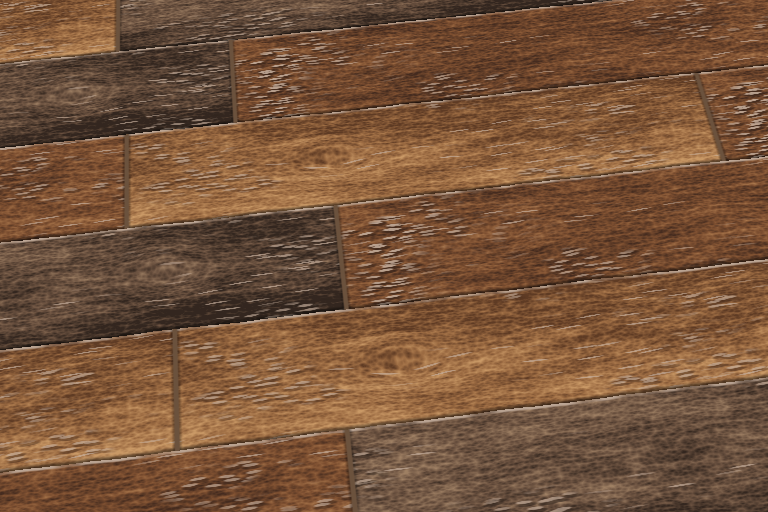
Give the GLSL for this texture, as a Shadertoy shader.

```glsl
// Weathered wood planks in three stains, laid in staggered rows and seen at an angle.

#define PLANK_LENGTH 1.254
#define SEAM_WIDTH 0.020
#define JOINT_WIDTH 0.0045
#define GRAIN_CONTRAST 1.0
#define FLECK_AMOUNT 0.85
#define PALE vec3(0.78, 0.69, 0.62)
#define GROUT vec3(0.42, 0.32, 0.24)

// Per row: joint offset, then the stains of the two alternating planks
// (0 honey, 1 smoked, 2 russet).
const vec3 ROWS[7] = vec3[7](
    vec3(-0.027, 0, 1), vec3(0.226, 1, 2), vec3(-0.007, 2, 0), vec3(0.421, 1, 2),
    vec3(0.086, 0, 0), vec3(0.398, 2, 1), vec3(0.150, 1, 0));

// Per stain: shadow, body and highlight colours, and the knot position.
const vec3 SHADOW[3] = vec3[3](vec3(0.37, 0.23, 0.14), vec3(0.20, 0.15, 0.12), vec3(0.27, 0.17, 0.12));
const vec3 BODY[3] = vec3[3](vec3(0.61, 0.42, 0.26), vec3(0.42, 0.32, 0.25), vec3(0.49, 0.31, 0.19));
const vec3 LIGHT[3] = vec3[3](vec3(0.79, 0.60, 0.40), vec3(0.62, 0.50, 0.39), vec3(0.67, 0.47, 0.30));
const vec2 KNOT[3] = vec2[3](vec2(0.43, 0.50), vec2(0.906, 0.45), vec2(0.33, 0.40));

vec2 hash2(vec2 p) {
    vec3 h = fract(p.xyx * vec3(0.1031, 0.1030, 0.0973));
    h += dot(h, h.yzx + 33.33);
    return fract((h.xx + h.yz) * h.zy);
}

// Cellular noise: distance to the nearest scattered point.
float cells(vec2 p) {
    vec2 base = floor(p), f = p - base;
    float nearest = 4.0;
    for (int j = -1; j <= 1; j++)
        for (int i = -1; i <= 1; i++) {
            vec2 cell = vec2(i, j);
            vec2 d = cell + hash2(base + cell + 100.0) - f;
            nearest = min(nearest, dot(d, d));
        }
    return sqrt(nearest);
}

// Layered sines, roughly -1 to 1.
float waves(vec2 p) {
    float sum = 0.0, amp = 0.5;
    for (int i = 0; i < 4; i++) {
        sum += amp * sin(p.x + 1.4 * sin(p.y + float(i)));
        p = mat2(1.5, 1.1, -1.1, 1.5) * p + 1.7;
        amp *= 0.6;
    }
    return sum;
}

// Spots where the cellular distance falls below a size.
float spots(vec2 p, float size) {
    return 1.0 - smoothstep(size * 0.7, size * 1.2, cells(p));
}

// q.x runs along the plank, q.y goes from its far edge (0) to its near edge (1).
vec3 wood(vec2 q, int stain, float variation) {
    float print = float(stain) * 5.3;

    // Bend the fibres around the knot and let them drift.
    vec2 fromKnot = q - KNOT[stain];
    float ring = length(fromKnot / vec2(0.085, 0.20));
    float knot = exp(-ring * ring) * (stain == 2 ? 0.3 : 1.0);
    vec2 g = q + print;
    g.y -= 0.65 * knot * fromKnot.y;
    g.y += 0.03 * waves(q * vec2(5.0, 3.0) + print);

    // Grain, from fine pores up to broad blotches.
    float grain = 0.42 * (cells(g * vec2(95.0, 50.0)) - 0.5)
                + 0.42 * (cells(g * vec2(38.0, 36.0)) - 0.5)
                + 0.40 * (cells(g * vec2(8.0, 23.0)) - 0.5)
                + 0.25 * (cells(g * vec2(5.0, 6.0)) - 0.5)
                + 0.16 * waves(g * vec2(6.0, 9.0));
    float tone = 0.5 + GRAIN_CONTRAST * grain + 0.10 * (variation - 0.5);
    tone += knot * 0.16 * sin(ring * 13.0);

    // Broad shading of each stain.
    if (stain == 0) tone += 0.38 * (q.y - 0.45) - 0.12 * smoothstep(0.5, 1.1, q.x) * (1.0 - q.y);
    if (stain == 1) tone += 0.10 - 0.25 * smoothstep(0.6, 1.1, q.x) - 0.25 * smoothstep(0.65, 1.0, q.y) + 0.2 * knot;
    if (stain == 2) tone -= 0.25 * knot;

    tone = clamp(tone, 0.0, 1.0);
    vec3 color = tone < 0.5 ? mix(SHADOW[stain], BODY[stain], tone * 2.0)
                            : mix(BODY[stain], LIGHT[stain], tone * 2.0 - 1.0);

    // Worn places: dark pits with pale flecks and long scratches.
    float worn = 0.75 * smoothstep(0.30, 0.75, waves(q * vec2(6.0, 5.0) + print + 2.0));
    if (stain == 2) {
        float end = (q.x - 0.085) / 0.075;
        worn += exp(-end * end) * smoothstep(0.1, 0.3, q.y) + knot;
    }
    worn = min(worn, 1.0);
    float scratched = smoothstep(-0.1, 0.5, waves(q * vec2(4.0, 7.0) + print + 4.0));
    vec2 tilted = g + vec2(0.0, 0.10 * q.x);
    float pit = spots((tilted - vec2(0.004, 0.018)) * vec2(17.0, 24.0), 0.33) * worn;
    float fleck = spots(tilted * vec2(17.0, 24.0), 0.26) * worn;
    float scratch = spots(tilted * vec2(5.0, 20.0) + 9.0, 0.13) * scratched;
    color = mix(color, SHADOW[stain] * 0.8, 0.7 * pit);
    return mix(color, PALE, FLECK_AMOUNT * max(fleck, 0.8 * scratch));
}

void mainImage(out vec4 fragColor, in vec2 fragCoord) {
    // Perspective floor coordinates, measured down from the top edge.
    vec2 p = vec2(fragCoord.x, iResolution.y - fragCoord.y) / iResolution.y;
    float depth = (p.y + 0.101 * p.x) / (1.0 - 0.0256 * p.x);
    float across = (depth - 0.125) / (0.1485 + 0.0554 * depth);
    float along = 3.906 * (p.x - 0.254) / (p.y + 3.32);
    vec2 blur = vec2(fwidth(along), fwidth(across));
    across += 0.006 * waves(vec2(along * 22.0, across));

    // Plank lookup.
    float row = floor(across);
    vec3 layout_ = ROWS[int(clamp(row + 1.0, 0.0, 6.0))];
    float s = (along - layout_.x) / PLANK_LENGTH;
    float plank = floor(s);
    int stain = int(mod(plank, 2.0) < 0.5 ? layout_.z : layout_.y);
    vec2 q = vec2((s - plank) * PLANK_LENGTH, across - row);
    vec3 color = wood(q, stain, hash2(vec2(row, plank) + 20.0).x);

    // Long seams: shadow on the near edge, broken pale lip on the far edge.
    color *= mix(0.5, 1.0, smoothstep(0.0, 0.04, 1.0 - q.y));
    float lip = 1.0 - smoothstep(SEAM_WIDTH - blur.y, SEAM_WIDTH + blur.y, q.y);
    lip *= 0.35 + 0.6 * smoothstep(0.2, 0.6, cells(vec2(along * 16.0, row * 3.0)));
    color = mix(color, PALE * 0.95, lip);

    // End joints: grout strip with a soft dark border.
    float end = min(q.x, PLANK_LENGTH - q.x);
    color *= mix(0.72, 1.0, smoothstep(JOINT_WIDTH, JOINT_WIDTH * 2.5, end));
    color = mix(color, GROUT, 1.0 - smoothstep(JOINT_WIDTH - blur.x, JOINT_WIDTH + blur.x, end));

    fragColor = vec4(color, 1.0);
}
```
